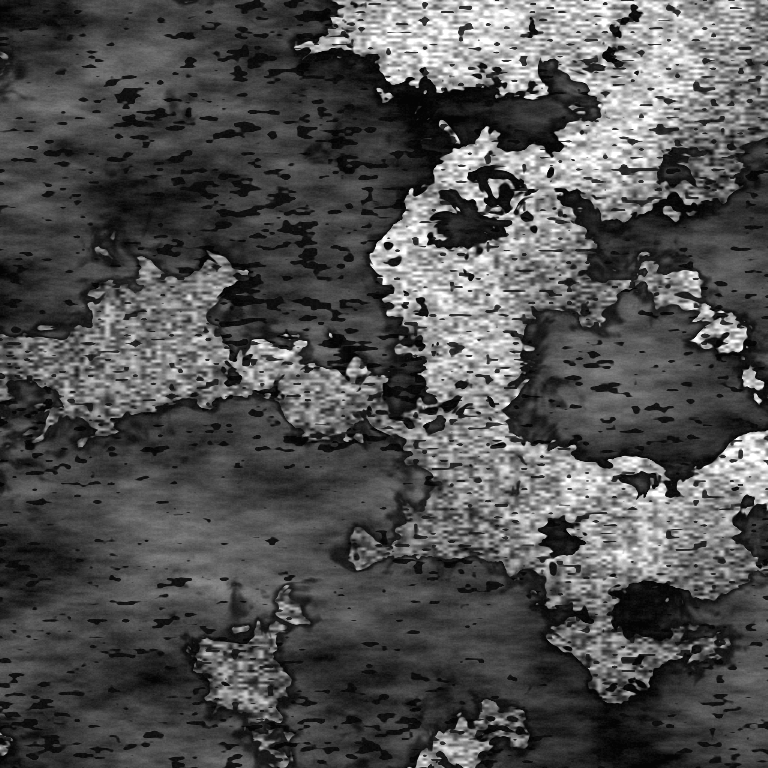
Reproduce this texture procedurally as a three.js fragment shader.

```glsl
// Weathered dark rock with pale, ragged lichen crusts in greyscale.
// Fractal noise places the crusts and their dark rims; noise stretched
// sideways adds the fine grain, black pits and streaks.

varying vec2 vUv;

float hash(vec2 p) {
  return fract(sin(dot(p, vec2(127.1, 311.7))) * 43758.5453);
}

float noise(vec2 p) {
  vec2 cell = floor(p);
  vec2 f = fract(p);
  f = f * f * (3.0 - 2.0 * f);
  float low = mix(hash(cell), hash(cell + vec2(1.0, 0.0)), f.x);
  float high = mix(hash(cell + vec2(0.0, 1.0)), hash(cell + 1.0), f.x);
  return mix(low, high, f.y);
}

// Normalised fractal sum, centred on 0.5
float fbm(vec2 p, float gain) {
  float sum = 0.0;
  float total = 0.0;
  float weight = 1.0;
  for (int i = 0; i < 6; i++) {
    sum += weight * noise(p);
    total += weight;
    weight *= gain;
    p = p * 2.03 + vec2(17.3, 9.1);
  }
  return sum / total;
}

// Smooth cloudy stone with sideways streaks and clustered black pits
float rockTone(vec2 uv) {
  float cloud = fbm(uv * vec2(5.0, 8.0) + 31.0, 0.5);
  float streak = fbm(uv * vec2(24.0, 70.0) + 57.0, 0.6);
  float tone = 0.235 + (cloud - 0.5) * 0.62 + (streak - 0.5) * 0.36;

  float pitField = 0.6 * noise(uv * vec2(48.0, 130.0) + 3.0)
                 + 0.4 * noise(uv * vec2(110.0, 240.0) + 8.0);
  float pitLimit = 0.69 + (fbm(uv * 6.0 + 80.0, 0.5) - 0.5) * 0.5;
  float pits = smoothstep(pitLimit - 0.03, pitLimit + 0.05, pitField);
  return mix(tone, 0.035, pits * 0.9);
}

// Crust brightness: slow changes, coarse crumbs and sharp horizontal grain
float crustTone(vec2 uv, float depth) {
  float patchTone = smoothstep(0.34, 0.68, fbm(uv * 5.0 + 140.0, 0.45));
  float crumbs = noise(uv * vec2(65.0, 95.0) + 21.0) - 0.5;
  float grain = noise(uv * vec2(150.0, 270.0) + 44.0) - 0.5;
  float tone = mix(0.36, 0.74, patchTone) + depth * 0.9;
  tone += crumbs * 0.24 + grain * 0.6;

  float holes = noise(uv * vec2(85.0, 190.0) + 65.0);
  return mix(tone, 0.06, smoothstep(0.78, 0.86, holes) * 0.85);
}

// Rare bright mineral specks, one possible per grid cell
float specks(vec2 uv) {
  vec2 p = uv * 200.0;
  float present = step(0.9993, hash(floor(p) + 5.0));
  return present * (1.0 - smoothstep(0.2, 0.5, length(fract(p) - 0.5)));
}

void main() {
  vec2 uv = vUv;

  // Crust field with warped, crumbling outlines, denser towards the top
  vec2 warp = vec2(noise(uv * 22.0 + 7.0), noise(uv * 26.0 + 19.0)) - 0.5;
  vec2 p = uv + warp * 0.035;
  float field = fbm(p * vec2(5.0, 6.0) + 12.0, 0.6);
  field += (noise(uv * vec2(75.0, 110.0) + 90.0) - 0.5) * 0.07;
  field += (uv.y - 0.5) * 0.05;
  float depth = field - 0.575;
  float crust = smoothstep(-0.006, 0.008, depth);

  // Shadowed rim around each crust
  float rim = smoothstep(-0.085, -0.01, depth);
  float rock = rockTone(uv) * mix(1.0, 0.3, rim);

  float grey = mix(rock, crustTone(uv, max(depth, 0.0)), crust);
  grey = mix(grey, 0.85, specks(uv));
  grey += (hash(floor(uv * 512.0)) - 0.5) * 0.035;
  gl_FragColor = vec4(vec3(clamp(grey, 0.015, 1.0)), 1.0);
}
```
